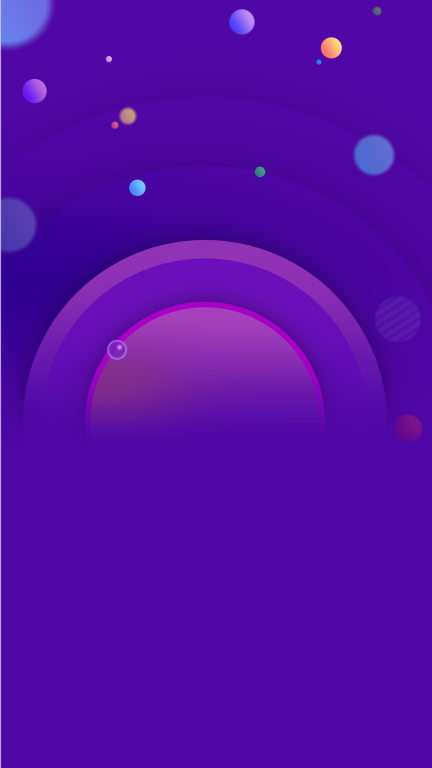
This background is drawn by a WebGL 2 fragment shader. Its source:

```glsl
#version 300 es
precision highp float;
// Violet backdrop: a dome of concentric discs fading into the ground,
// wide shadowed arcs behind it and soft shaded balls floating above.
// Everything is a distance to a circle, in units of the canvas width.
uniform vec2 u_resolution;
out vec4 outColor;

const vec3 VIOLET = vec3(0.318, 0.027, 0.65);
const vec2 DOME = vec2(0.4745, 0.801);

float pixel() { return 1.0 / u_resolution.x; }

// Coverage of a disc whose edge is softened by blur
float disc(vec2 p, vec2 center, float radius, float blur) {
    float soft = blur + 0.7 * pixel();
    return 1.0 - smoothstep(-soft, soft, length(p - center) - radius);
}

// Dark halo just outside a circle around the dome
float halo(float dist, float radius, float width) {
    float d = dist - radius;
    return smoothstep(-pixel(), pixel(), d) * exp(-max(d, 0.0) / width);
}

// Ball shaded from lower left to upper right
void ball(inout vec3 col, vec2 p, vec2 center, float radius, float blur,
          vec3 dark, vec3 light, float alpha) {
    vec2 q = (p - center) / radius;
    vec3 shade = mix(dark, light, smoothstep(-0.9, 0.9, dot(q, vec2(0.8, 0.45))));
    col = mix(col, shade, alpha * disc(p, center, radius, blur));
}

vec3 backdrop(vec2 p, float dist) {
    // Deep blue shade on the left, strongest inside the wide arcs
    vec2 q = (p - vec2(0.0, 1.12)) / vec2(0.72, 0.22);
    float inside = 0.45 + 0.3 * disc(p, DOME, 0.752, 0.004) + 0.25 * disc(p, DOME, 0.593, 0.004);
    vec3 col = mix(VIOLET, vec3(0.19, 0.0, 0.57), inside * exp(-dot(q, q)));
    // Shadows around the wide arcs
    float shadow = 0.07 * halo(dist, 0.752, 0.04) + 0.09 * halo(dist, 0.593, 0.045);
    return col * (1.0 - shadow * smoothstep(0.8, 1.1, p.y));
}

void drawDome(inout vec3 col, vec2 p, float dist) {
    float fade = smoothstep(0.74, 0.93, p.y);
    // Outer ring
    col *= 1.0 - 0.2 * fade * halo(dist, 0.4213, 0.025);
    vec3 ring = mix(vec3(0.34, 0.05, 0.67), vec3(0.57, 0.2, 0.71), smoothstep(0.8, 1.2, p.y));
    col = mix(col, ring, fade * disc(p, DOME, 0.4213, 0.0));
    // Band between ring and core, shadowed by the core
    vec3 band = mix(vec3(0.35, 0.03, 0.68), vec3(0.42, 0.06, 0.735), smoothstep(0.78, 1.1, p.y));
    band *= 1.0 - 0.2 * halo(dist, 0.278, 0.022);
    col = mix(col, band, fade * disc(p, DOME, 0.3785, 0.0));
    // Bright rim
    float rimFade = smoothstep(0.75, 0.96, p.y);
    col = mix(col, vec3(0.66, 0.0, 0.78), rimFade * disc(p, DOME, 0.278, 0.0));
    // Core with a warm glow on its left
    vec3 core = mix(VIOLET, vec3(0.66, 0.26, 0.73), smoothstep(0.75, 1.08, p.y));
    vec2 q = (p - vec2(0.25, 0.895)) / vec2(0.17, 0.085);
    core = mix(core, vec3(0.52, 0.2, 0.5), 0.75 * exp(-dot(q, q)));
    col = mix(col, core, smoothstep(0.72, 0.8, p.y) * disc(p, DOME, 0.2655, 0.0));
}

void drawBalls(inout vec3 col, vec2 p) {
    // Large blurred balls
    ball(col, p, vec2(0.018, 1.771), 0.1, 0.013, vec3(0.4, 0.55, 0.95), vec3(0.44, 0.44, 0.9), 0.95);
    ball(col, p, vec2(0.866, 1.419), 0.046, 0.005, vec3(0.3, 0.42, 0.82), vec3(0.38, 0.42, 0.82), 1.0);
    ball(col, p, vec2(0.021, 1.257), 0.0625, 0.006, vec3(0.27, 0.22, 0.68), vec3(0.35, 0.26, 0.7), 0.95);
    // Glossy balls
    ball(col, p, vec2(0.56, 1.727), 0.029, 0.001, vec3(0.3, 0.24, 0.97), vec3(0.76, 0.56, 0.95), 1.0);
    ball(col, p, vec2(0.767, 1.667), 0.0243, 0.0, vec3(0.97, 0.45, 0.42), vec3(1.0, 0.85, 0.5), 1.0);
    ball(col, p, vec2(0.08, 1.567), 0.028, 0.0, vec3(0.4, 0.08, 0.95), vec3(0.74, 0.42, 0.86), 1.0);
    ball(col, p, vec2(0.318, 1.343), 0.019, 0.0, vec3(0.28, 0.52, 0.98), vec3(0.46, 0.78, 1.0), 1.0);
    ball(col, p, vec2(0.296, 1.509), 0.0185, 0.004, vec3(0.72, 0.5, 0.55), vec3(0.82, 0.66, 0.46), 0.95);
    // Small beads
    ball(col, p, vec2(0.873, 1.752), 0.0097, 0.001, vec3(0.28, 0.36, 0.46), vec3(0.38, 0.44, 0.42), 1.0);
    ball(col, p, vec2(0.738, 1.634), 0.0058, 0.0, vec3(0.1, 0.45, 0.88), vec3(0.2, 0.58, 0.92), 1.0);
    ball(col, p, vec2(0.252, 1.641), 0.007, 0.0, vec3(0.8, 0.5, 0.88), vec3(0.9, 0.68, 0.88), 1.0);
    ball(col, p, vec2(0.266, 1.488), 0.008, 0.001, vec3(0.75, 0.22, 0.6), vec3(0.85, 0.38, 0.5), 1.0);
    ball(col, p, vec2(0.602, 1.38), 0.012, 0.0, vec3(0.16, 0.5, 0.5), vec3(0.3, 0.6, 0.5), 1.0);
    // Red ball dissolving toward the lower left
    float solid = smoothstep(0.89, 0.96, p.x) * smoothstep(0.74, 0.79, p.y);
    ball(col, p, vec2(0.944, 0.785), 0.033, 0.001, vec3(0.5, 0.03, 0.45), vec3(0.47, 0.08, 0.55), solid);
}

// Faint ball cut into diagonal stripes
void drawStripedBall(inout vec3 col, vec2 p) {
    float wave = abs(fract((p.y - 0.65 * p.x) / 0.021) - 0.5);
    float stripe = smoothstep(0.2, 0.3, wave);
    col = mix(col, vec3(0.48, 0.36, 0.78), (0.13 + 0.12 * stripe) * disc(p, vec2(0.921, 1.039), 0.053, 0.001));
}

// Clear bubble with a pale rim and a glint
void drawBubble(inout vec3 col, vec2 p) {
    vec2 center = vec2(0.271, 0.968);
    vec2 q = (p - center) / 0.023;
    float body = disc(p, center, 0.023, 0.0);
    col = mix(col, vec3(0.45, 0.15, 0.72), 0.7 * body);
    col += body * 0.25 * smoothstep(0.65, 1.0, length(q));
    col += 0.4 * disc(q, vec2(0.25), 0.2, 0.2);
}

void main() {
    vec2 p = gl_FragCoord.xy / u_resolution.x;
    float dist = length(p - DOME);
    vec3 col = backdrop(p, dist);
    drawDome(col, p, dist);
    drawBalls(col, p);
    drawStripedBall(col, p);
    drawBubble(col, p);
    // Pale hairline along the left edge
    col = mix(col, vec3(0.85, 0.8, 0.93), 0.8 * (1.0 - smoothstep(0.001, 0.004, p.x)));
    outColor = vec4(col, 1.0);
}
```
